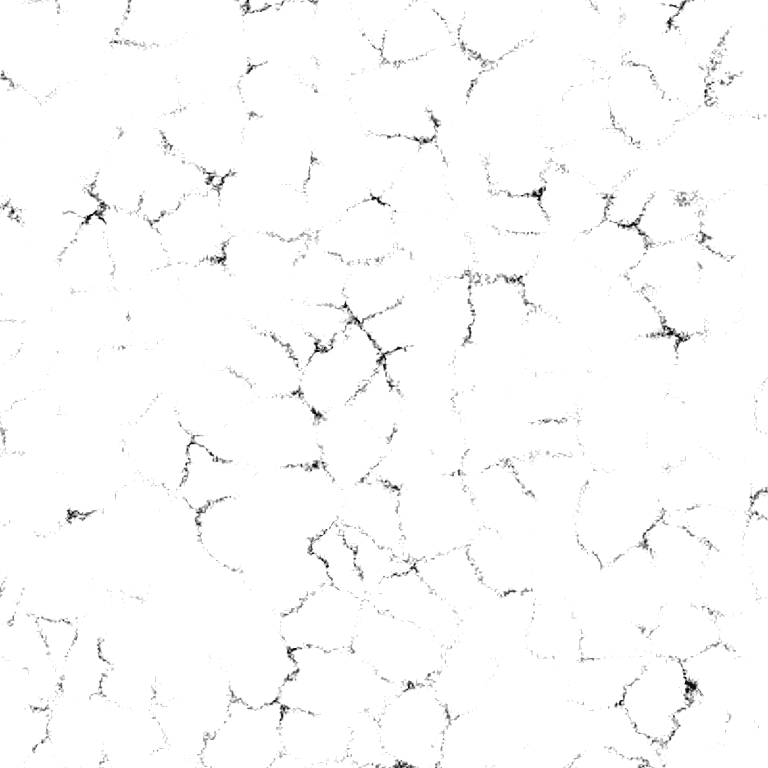
A WebGL 2 fragment shader for this texture:

```glsl
#version 300 es
precision highp float;

uniform vec2 u_resolution;
out vec4 outColor;

// Crack network
const float CELLS = 13.0;        // cells across the canvas
const float JITTER = 1.0;        // irregularity of the cells
const float LINE_WIDTH = 0.056;  // crack half width in cell units
const float KNOT_SIZE = 0.10;    // size of the dark junctions
const float KNOT_GAIN = 0.40;

// Bending of the cracks, from broad curves to scattered dust
const float BEND_FREQ = 24.0;
const float BEND_AMOUNT = 0.022;
const float RAGGED_FREQ = 75.0;
const float RAGGED_AMOUNT = 0.011;
const float DUST_FREQ = 210.0;
const float DUST_AMOUNT = 0.005;

// Patches where cracks show
const float PATCH_FREQ = 18.0;
const float PATCH_DETAIL_FREQ = 39.0;
const float PATCH_LOW = 0.25;
const float PATCH_HIGH = 0.85;

// Grain and tone
const float GRAIN_FREQ = 400.0;
const float FAINT_TONE = 0.62;   // ink per unit of excess strength
const float DENSE_TONE = 0.50;   // extra ink where strength piles up
const vec3 PAPER = vec3(1.0);
const vec3 INK = vec3(0.06);

// Integer hash giving two values in 0..1
vec2 hash2(vec2 cell) {
    uvec2 v = uvec2(ivec2(cell)) * 1664525u + 1013904223u;
    v.x += v.y * 1664525u;
    v.y += v.x * 1664525u;
    v ^= v >> 16u;
    v.x += v.y * 1664525u;
    v.y += v.x * 1664525u;
    v ^= v >> 16u;
    return vec2(v >> 8u) / 16777216.0;
}

// Two independent channels of smooth value noise
vec2 noise2(vec2 p) {
    vec2 cell = floor(p);
    vec2 f = p - cell;
    f = f * f * (3.0 - 2.0 * f);
    vec2 bottom = mix(hash2(cell), hash2(cell + vec2(1, 0)), f.x);
    vec2 top = mix(hash2(cell + vec2(0, 1)), hash2(cell + vec2(1, 1)), f.x);
    return mix(bottom, top, f.y);
}

// Distance to the line halfway between two sites, given relative to the point
float borderDistance(vec2 a, vec2 b) {
    return (dot(b, b) - dot(a, a)) / (2.0 * max(distance(a, b), 0.001));
}

// Distances to the borders with the second and third nearest sites
vec2 cellBorders(vec2 p) {
    vec2 base = floor(p);
    vec2 first = vec2(9.0), second = vec2(9.0), third = vec2(9.0);
    for (int y = -1; y <= 1; y++) {
        for (int x = -1; x <= 1; x++) {
            vec2 cell = base + vec2(x, y);
            vec2 site = cell + 0.5 + JITTER * (hash2(cell) - 0.5) - p;
            float d = dot(site, site);
            if (d < dot(first, first)) {
                third = second; second = first; first = site;
            } else if (d < dot(second, second)) {
                third = second; second = site;
            } else if (d < dot(third, third)) {
                third = site;
            }
        }
    }
    return vec2(borderDistance(first, second), borderDistance(first, third));
}

float bell(float x) {
    return exp(-x * x);
}

void main() {
    vec2 uv = gl_FragCoord.xy / min(u_resolution.x, u_resolution.y);

    // Wobbly cell borders, thickened where three cells meet
    vec2 bent = uv
        + BEND_AMOUNT * (noise2(uv * BEND_FREQ + 31.0) - 0.5)
        + RAGGED_AMOUNT * (noise2(uv * RAGGED_FREQ + 57.0) - 0.5)
        + DUST_AMOUNT * (noise2(uv * DUST_FREQ + 19.0) - 0.5);
    vec2 borders = cellBorders(bent * CELLS);
    float crack = bell(borders.x / LINE_WIDTH);
    float knot = bell(borders.y / KNOT_SIZE);

    // Fade the network in and out in small patches
    float patchNoise = mix(noise2(uv * PATCH_FREQ + 83.0).x,
                           noise2(uv * PATCH_DETAIL_FREQ + 11.0).y, 0.4);
    float presence = smoothstep(PATCH_LOW, PATCH_HIGH, patchNoise);
    float strength = presence * (crack + KNOT_GAIN * knot);

    // Break the remaining lines into specks
    float grain = noise2(uv * GRAIN_FREQ).x;
    float excess = max(strength - grain, 0.0);
    float ink = min(excess * (FAINT_TONE + DENSE_TONE * excess), 1.0);

    outColor = vec4(mix(PAPER, INK, ink), 1.0);
}
```
